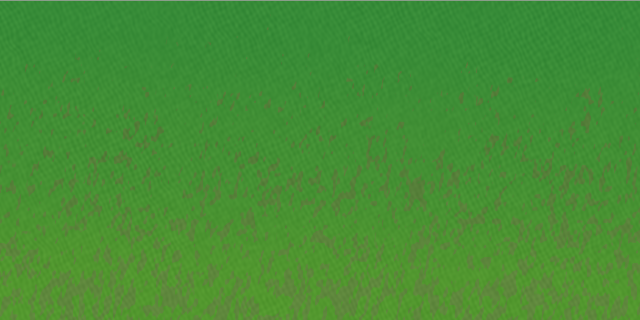
Write a Shadertoy shader that draws this texture.

```glsl
// A woven grassy surface: a green gradient, cool above and warm below, overlaid with
// olive flecks. Stretched value noise is cut at a height-dependent threshold, so the
// flecks thicken into patches near the base; fine slanted ripples give the cloth grain.

const vec3 COOL_GREEN = vec3(0.212, 0.545, 0.218);
const vec3 MID_GREEN  = vec3(0.262, 0.565, 0.203);
const vec3 WARM_GREEN = vec3(0.322, 0.595, 0.180);
const vec3 OLIVE_HIGH = vec3(0.335, 0.485, 0.222);
const vec3 OLIVE_LOW  = vec3(0.375, 0.525, 0.242);
const vec3 RIM_COLOR  = vec3(0.550, 0.620, 0.550);
const vec2 FLECK_FREQ   = vec2(88.0, 44.0);
const vec2 CLUSTER_FREQ = vec2(13.0, 24.0);
const float FLECK_EDGE  = 0.045;
const float WEAVE_FREQ  = 58.0;
const float WEAVE_DEPTH = 0.030;
const float RIM_HEIGHT  = 0.003;

float hash(vec2 p) {
    vec3 q = fract(vec3(p.xyx) * 0.1031);
    q += dot(q, q.yzx + 33.33);
    return fract((q.x + q.y) * q.z);
}

float noise(vec2 p) {
    vec2 cell = floor(p), f = fract(p);
    f = f * f * (3.0 - 2.0 * f);
    return mix(mix(hash(cell), hash(cell + vec2(1, 0)), f.x),
               mix(hash(cell + vec2(0, 1)), hash(cell + vec2(1, 1)), f.x), f.y);
}

// Soft horizontal mound centred at c with radii r.
float mound(vec2 p, vec2 c, vec2 r) {
    vec2 d = (p - c) / r;
    return exp(-dot(d, d));
}

vec3 ground(vec2 p) {
    float h = p.y + 0.03 * (p.x - 1.0) + 0.03 * (noise(p * vec2(3.0, 5.0)) - 0.5);
    vec3 col = mix(WARM_GREEN, MID_GREEN, smoothstep(0.05, 0.55, h));
    return mix(col, COOL_GREEN, smoothstep(0.45, 1.0, h));
}

// Noise level above which a fleck appears; lower means denser.
float fleckThreshold(vec2 p) {
    float t = mix(0.565, 0.61, smoothstep(0.05, 0.30, p.y));
    t = mix(t, 0.70, smoothstep(0.35, 0.66, p.y));
    t = mix(t, 0.88, smoothstep(0.62, 0.92, p.y));
    t -= 0.10 * mound(p, vec2(0.28, 0.080), vec2(0.20, 0.05));
    t -= 0.15 * mound(p, vec2(0.95, 0.080), vec2(0.22, 0.06));
    t -= 0.09 * mound(p, vec2(1.55, 0.075), vec2(0.30, 0.05));
    t -= 0.04 * mound(p, vec2(1.00, 0.46), vec2(0.50, 0.04));
    return t - 0.03 * mound(p, vec2(1.65, 0.45), vec2(0.35, 0.10));
}

float flecks(vec2 p) {
    vec2 slanted = vec2(p.x - 0.22 * p.y, p.y);
    float stretch = mix(0.75, 1.0, smoothstep(0.05, 0.4, p.y));
    float fine = noise(slanted * FLECK_FREQ * vec2(1.0, stretch) + 17.0);
    float detail = noise(slanted * FLECK_FREQ * 1.7 + 61.0);
    float cluster = noise(p * CLUSTER_FREQ + 5.0);
    float n = 0.55 * fine + 0.23 * detail + 0.22 * cluster;
    float t = fleckThreshold(p);
    return smoothstep(t - FLECK_EDGE, t + FLECK_EDGE, n);
}

// Crossed diagonal ripples, jittered and uneven like a knitted cloth.
float weave(vec2 p) {
    vec2 q = p + 0.012 * vec2(noise(p * 23.0), noise(p * 23.0 + 40.0));
    float a = sin(6.28318 * WEAVE_FREQ * (q.x + 0.50 * q.y));
    float b = sin(6.28318 * WEAVE_FREQ * (0.45 * q.x - 0.80 * q.y));
    float grain = noise(p * vec2(115.0, 75.0)) - 0.5;
    float strength = 0.4 + 0.6 * noise(p * 6.0 + 9.0);
    return strength * (0.45 * a + 0.25 * b) + 0.9 * grain;
}

void mainImage(out vec4 fragColor, in vec2 fragCoord) {
    vec2 p = fragCoord / iResolution.y;
    float pixel = 1.0 / iResolution.y;

    // Base gradient and olive overlay
    vec3 col = ground(p);
    vec3 olive = mix(OLIVE_LOW, OLIVE_HIGH, smoothstep(0.05, 0.6, p.y));
    col = mix(col, olive, 0.92 * flecks(p));

    // Cloth relief
    col += WEAVE_DEPTH * weave(p) * vec3(1.0, 1.0, 0.7);

    // Pale hairline along the top edge
    float rim = clamp((p.y + 0.5 * pixel - (1.0 - RIM_HEIGHT)) / pixel, 0.0, 1.0);
    col = mix(col, RIM_COLOR, rim);

    fragColor = vec4(clamp(col, 0.0, 1.0), 1.0);
}
```
